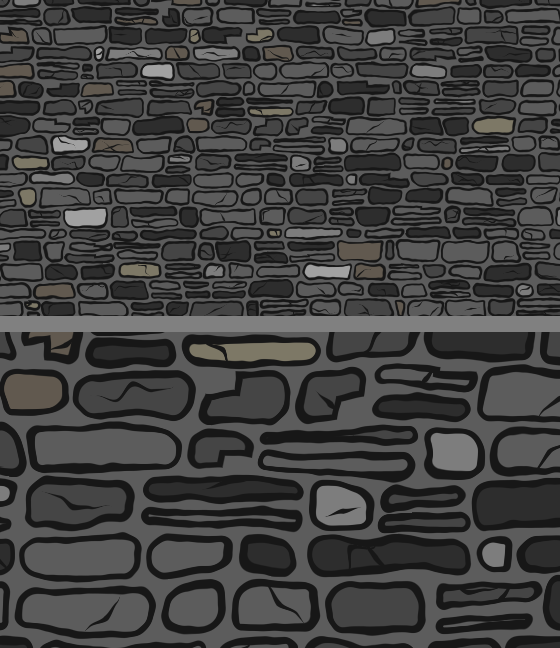
Top, the full canvas; bottom, a detail of the centre.
Write a Shadertoy shader that draws this texture.

```glsl
float hash(vec2 p) {
    return fract(sin(dot(p, vec2(127.1, 311.7))) * 43758.5453);
}

float noise(vec2 p) {
    vec2 i = floor(p), f = fract(p);
    f = f * f * (3.0 - 2.0 * f);
    return mix(mix(hash(i), hash(i + vec2(1, 0)), f.x),
               mix(hash(i + vec2(0, 1)), hash(i + vec2(1, 1)), f.x), f.y);
}

// Height of the wavy joint below a course
float courseEdge(float row, float x) {
    return row + 0.32 * (hash(vec2(row, 3.7)) - 0.5)
               + 0.24 * (noise(vec2(x * 0.4, row * 7.0)) - 0.5);
}

// Slanted joint to the left of a stone
float stoneEdge(float col, float row, float y) {
    vec2 id = vec2(col, row);
    return (col + 0.72 * (hash(id + 0.31) - 0.5)) * 2.05
         + 0.45 * (hash(id + 9.17) - 0.5) * (y - row - 0.5);
}

vec3 stoneColor(float pick) {
    if (pick < 0.31) return vec3(0.36);
    if (pick < 0.63) return vec3(0.27);
    if (pick < 0.84) return vec3(0.175);
    if (pick < 0.89) return vec3(0.38, 0.35, 0.31);
    if (pick < 0.94) return vec3(0.49, 0.47, 0.40);
    if (pick < 0.98) return vec3(0.49);
    return vec3(0.63);
}

void mainImage(out vec4 fragColor, in vec2 fragCoord) {
    vec2 p = fragCoord / iResolution.y * 17.5;
    float soft = 0.7 * 17.5 / iResolution.y;
    p += 0.10 * (vec2(noise(p * 1.4), noise(p * 1.4 + 40.0)) - 0.5);

    // Find the course
    float row = floor(p.y);
    if (p.y < courseEdge(row, p.x)) row -= 1.0;
    else if (p.y > courseEdge(row + 1.0, p.x)) row += 1.0;
    float low = courseEdge(row, p.x), high = courseEdge(row + 1.0, p.x);

    // Find the stone within the course
    float x = p.x + 10.0 * hash(vec2(row, 8.3));
    float col = floor(x / 2.05);
    if (x < stoneEdge(col, row, p.y)) col -= 1.0;
    else if (x > stoneEdge(col + 1.0, row, p.y)) col += 1.0;
    float left = stoneEdge(col, row, p.y), right = stoneEdge(col + 1.0, row, p.y);
    vec2 id = vec2(col, row);

    // Some tall cells hold two flat stones
    float middleX = p.x - x + (col + 0.5) * 2.05;
    float tall = courseEdge(row + 1.0, middleX) - courseEdge(row, middleX);
    if (tall > 0.98 && hash(id + 5.3) < 0.25) {
        float seam = mix(low, high, 0.4 + 0.2 * hash(id + 6.1));
        if (p.y > seam) { low = seam; id += 0.43; }
        else high = seam;
    }

    // Rounded block with its own radius at each corner
    vec2 center = 0.5 * vec2(left + right, low + high);
    vec2 halfSize = 0.5 * vec2(right - left, high - low) - 0.13;
    vec2 local = vec2(x, p.y) - center;
    float radius = mix(0.08, 0.42, hash(id + 0.17 * sign(local)));
    radius = min(radius, max(min(halfSize.x, halfSize.y), 0.0));
    vec2 q = abs(local) - halfSize + radius;
    float d = length(max(q, 0.0)) + min(max(q.x, q.y), 0.0) - radius;

    // Stepped corner on a few stones
    if (tall > 0.85 && hash(id + 2.9) < 0.1) {
        vec2 side = sign(vec2(hash(id + 1.3), hash(id + 1.9)) - 0.5);
        vec2 notch = local * side - vec2(0.2 * halfSize.x, 0.08);
        d = max(d, min(notch.x, notch.y));
    }
    d += 0.13 * (noise(p * 1.7 + id * 17.0) - 0.5);
    d += 0.04 * (noise(p * 5.0 + id * 11.0) - 0.5);

    // Ink outline of uneven width
    float ink = abs(d) - mix(0.045, 0.085, noise(p * 1.2 + 70.0));

    // Tapered, bent cracks inside the face
    for (float k = 0.0; k < 2.0; k++) {
        vec2 seed = id + 3.3 + 4.7 * k;
        if (hash(seed) > 0.24) continue;
        float angle = 2.0 * (hash(seed + 0.6) - 0.5);
        vec2 start = (vec2(hash(seed + 1.1), hash(seed + 1.7)) - 0.5) * halfSize * 1.3;
        vec2 c = mat2(cos(angle), -sin(angle), sin(angle), cos(angle)) * (local - start);
        float bend = 0.35 * (noise(vec2(c.x * 3.0, hash(seed) * 90.0)) - 0.5);
        float reach = 0.3 + 0.5 * hash(seed + 2.3);
        float crack = abs(c.y + bend) - 0.05 * (1.0 - abs(c.x) / reach);
        ink = min(ink, max(crack, d));
    }

    // Flat colours: mortar, stone, ink
    vec3 color = mix(vec3(0.36), stoneColor(hash(id + 7.7)), smoothstep(soft, -soft, d));
    color = mix(color, vec3(0.09), smoothstep(soft, -soft, ink));
    fragColor = vec4(color, 1.0);
}
```
